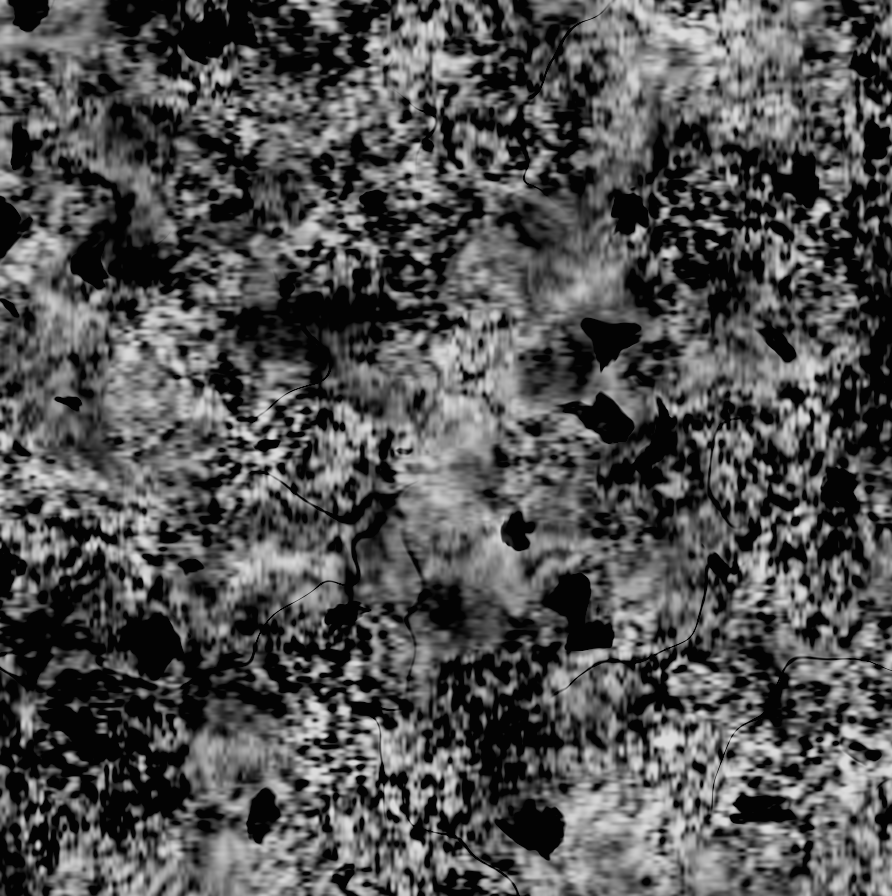
Write a WebGL 2 fragment shader that draws this texture.

```glsl
#version 300 es
precision highp float;
// Weathered grey mineral surface: mottled clouds, gritty speckle, black pits and thin cracks.

uniform vec2 u_resolution;
out vec4 fragColor;

const float CLOUD_SCALE = 5.0;     // broadest patches per canvas height
const float GRIT_SCALE = 105.0;    // speckle cells per canvas height
const float GRIT_AMOUNT = 0.62;
const float WEAVE_AMOUNT = 0.46;   // finest combed streaks
const float WARP_AMOUNT = 0.012;
const float PIT_GRID = 11.0;
const float PIT_CHANCE = 0.36;
const float PIT_DEPTH = 2.6;
const float CRACK_WIDTH = 0.075;
const float CRACK_DEPTH = 1.7;
const float EXPOSURE = 0.12;
const vec3 TONE_CURVE = vec3(0.34, 0.29, -0.04); // constant, linear, square
const mat2 TURN = mat2(0.8, 0.6, -0.6, 0.8);

// Integer hash giving two values in 0..1
vec2 hash2(vec2 cell, uint seed) {
    uvec2 v = uvec2(ivec2(cell)) * 1664525u + uvec2(seed * 7919u + 101u, seed * 6151u + 307u);
    v.x += v.y * 1664525u;
    v.y += v.x * 1664525u;
    v ^= v >> 16u;
    v.x += v.y * 1664525u;
    v.y += v.x * 1664525u;
    v ^= v >> 16u;
    return vec2(v & 65535u) / 65535.0;
}

// Value noise with zero mean and roughly unit deviation
float noise(vec2 p, uint seed) {
    vec2 i = floor(p), f = fract(p);
    f = f * f * (3.0 - 2.0 * f);
    float low = mix(hash2(i, seed).x, hash2(i + vec2(1, 0), seed).x, f.x);
    float high = mix(hash2(i + vec2(0, 1), seed).x, hash2(i + vec2(1, 1), seed).x, f.x);
    return (mix(low, high, f.y) - 0.5) / 0.2145;
}

// Soft clouds over four turned octaves
float clouds(vec2 p) {
    float sum = 0.0, weight = 0.30;
    p *= CLOUD_SCALE;
    for (uint k = 0u; k < 4u; k++) {
        sum += weight * noise(p, 10u + k);
        weight *= 1.09;
        p = TURN * p * 2.1;
    }
    return sum;
}

// Scattered ragged holes, 1 inside and 0 outside
float pits(vec2 p) {
    vec2 home = floor(p * PIT_GRID);
    float ragged = 0.005 * noise(p * 48.0, 31u) + 0.0025 * noise(TURN * p * 120.0, 32u);
    float cover = 0.0;
    for (int y = -1; y <= 1; y++) {
        for (int x = -1; x <= 1; x++) {
            vec2 cell = home + vec2(x, y);
            vec2 traits = hash2(cell, 34u);
            vec2 offset = p - (cell + hash2(cell, 33u)) / PIT_GRID;
            offset *= mix(vec2(1.3, 0.8), vec2(0.85, 1.2), traits.y);
            float radius = mix(0.007, 0.029, hash2(cell, 35u).x);
            float hole = smoothstep(0.004, -0.006, length(offset) - radius + ragged);
            cover = max(cover, hole * step(traits.x, PIT_CHANCE));
        }
    }
    return cover;
}

// Thin, mostly steep lines that fade in and out
float cracks(vec2 p) {
    float line = noise(TURN * p * vec2(8.0, 4.5), 41u) + 0.25 * noise(p * 22.0, 42u);
    float present = smoothstep(0.2, 1.0, noise(p * 5.5, 43u));
    return present * smoothstep(CRACK_WIDTH, 0.0, abs(line));
}

void main() {
    vec2 p = gl_FragCoord.xy / u_resolution.y;
    vec2 q = p + WARP_AMOUNT * vec2(noise(p * 17.0, 1u), noise(p * 17.0, 2u));

    // Speckle is strong in rough patches and faint in smooth ones
    float rough = clamp(0.95 + 0.32 * noise(q * 8.0, 3u) + 0.2 * noise(q * 19.0, 4u), 0.3, 1.6);
    float grit = noise(TURN * (p + 0.25 * (q - p)) * GRIT_SCALE, 5u);
    float across = noise(p * vec2(105.0, 235.0), 6u);
    float upright = noise(p * vec2(235.0, 105.0), 7u);
    float weave = mix(across, upright, smoothstep(-0.3, 0.3, noise(p * 13.0, 8u)));

    // Sum of layers, then the darkening features
    float level = EXPOSURE + clouds(q);
    level += rough * (GRIT_AMOUNT * grit + WEAVE_AMOUNT * weave);
    level -= PIT_DEPTH * pits(q) + CRACK_DEPTH * cracks(q);

    // Concave tone curve that crushes the shadows to black
    level = clamp(level, -2.0, 3.2);
    float grey = TONE_CURVE.x + level * (TONE_CURVE.y + level * TONE_CURVE.z);
    fragColor = vec4(vec3(clamp(grey, 0.012, 0.9)), 1.0);
}
```
